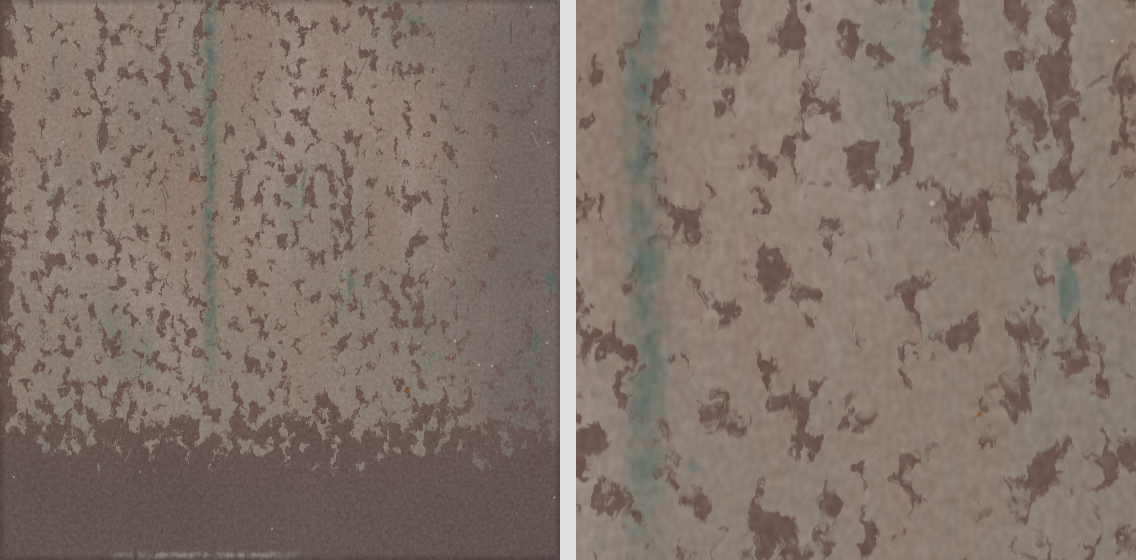
Left, the full canvas; right, a detail of the centre.
Give the GLSL for this texture, as a three.js fragment shader.

```glsl
// Weathered metal sheet: flaking pinkish patina over brown, with verdigris runs and a bare lower band.
varying vec2 vUv;

const vec3 WARM_PATINA = vec3(0.555, 0.475, 0.430);
const vec3 COOL_PATINA = vec3(0.510, 0.490, 0.450);
const vec3 PALE_PATINA = vec3(0.610, 0.545, 0.510);
const vec3 SHADE_GREY = vec3(0.415, 0.375, 0.360);
const vec3 BARE_BROWN = vec3(0.365, 0.312, 0.303);
const vec3 RUST_BROWN = vec3(0.400, 0.312, 0.285);
const vec3 VERDIGRIS = vec3(0.330, 0.405, 0.375);
const vec3 PALE_SCUFF = vec3(0.560, 0.560, 0.520);
const vec3 DUST = vec3(0.740, 0.710, 0.660);
const vec3 ORANGE_RUST = vec3(0.560, 0.300, 0.150);
const vec2 FLAKE_SCALE = vec2(46.0, 27.0);
const vec2 STREAK_SCALE = vec2(17.0, 1.8);
const float FLAKE_BIAS = -0.27;
const float FLAKE_SOFTNESS = 0.13;
const float BAND_LOW = 0.06;
const float BAND_HIGH = 0.32;
const float GRAIN = 0.045;
const int SCRATCHES = 9;

vec2 hash2(vec2 p) {
  vec3 q = fract(vec3(p.xyx) * vec3(0.1031, 0.1030, 0.0973));
  q += dot(q, q.yzx + 33.33);
  return fract((q.xx + q.yz) * q.zy);
}

vec2 gradientAt(vec2 cell) {
  float angle = 6.2832 * hash2(cell + 71.0).x;
  return vec2(cos(angle), sin(angle));
}

float noise(vec2 p) {
  vec2 i = floor(p);
  vec2 f = p - i;
  vec2 u = f * f * f * (f * (f * 6.0 - 15.0) + 10.0);
  vec2 e = vec2(1.0, 0.0);
  float low = mix(dot(gradientAt(i), f), dot(gradientAt(i + e), f - e), u.x);
  float high = mix(dot(gradientAt(i + e.yx), f - e.yx), dot(gradientAt(i + 1.0), f - 1.0), u.x);
  return mix(low, high, u.y);
}

float fbm(vec2 p) {
  float sum = 0.0;
  float gain = 1.0;
  for (int i = 0; i < 4; i++) {
    sum += gain * noise(p);
    p = p * 2.03 + vec2(17.3, 9.1);
    gain *= 0.55;
  }
  return sum;
}

// Sparse round dots, one at most in each grid cell
float specks(vec2 p, float cells, float share, float radius) {
  vec2 cell = floor(p * cells);
  vec2 pick = hash2(cell + cells);
  vec2 centre = 0.25 + 0.5 * hash2(cell + 13.0);
  float size = radius * cells * (0.5 + pick.y);
  float d = length(fract(p * cells) - centre);
  return step(pick.x, share) * (1.0 - smoothstep(0.4 * size, 1.3 * size, d));
}

float segmentDistance(vec2 p, vec2 a, vec2 b) {
  vec2 ab = b - a;
  return length(p - a - ab * clamp(dot(p - a, ab) / dot(ab, ab), 0.0, 1.0));
}

// Soft vertical run of the given centre and width
float run(float x, float centre, float width) {
  float t = (x - centre) / width;
  return exp(-t * t);
}

void main() {
  vec2 p = vUv;
  float clouds = fbm(p * vec2(4.5, 3.2) + 5.0);
  float streaks = fbm(p * STREAK_SCALE + 31.0);
  float mottle = fbm(p * vec2(75.0, 48.0) + 11.0);
  float shade = smoothstep(0.70, 0.96, p.x + 0.10 * clouds);
  float lowerZone = 1.0 - smoothstep(0.22, 0.52, p.y + 0.08 * clouds);

  // Patina: warm and cool clouds, paler up the middle, greyer to the right
  float cool = 0.35 + 0.8 * clouds + 0.5 * streaks + 0.35 * mottle + 0.35 * lowerZone;
  vec3 color = mix(WARM_PATINA, COOL_PATINA, clamp(cool, 0.0, 1.0));
  float pale = 0.30 + 0.8 * noise(p * vec2(5.0, 3.0) + 47.0) + 0.4 * streaks + 0.3 * mottle;
  color = mix(color, PALE_PATINA, clamp(pale, 0.0, 0.9) * (1.0 - 0.6 * lowerZone));
  color = mix(color, SHADE_GREY, 0.78 * shade);

  // Verdigris: one long run, faint tints and small dark flecks
  float wobble = 0.008 * noise(vec2(p.y * 6.0, 3.0));
  float mainRun = run(p.x + wobble, 0.375, 0.011) * smoothstep(0.25, 0.45, p.y);
  float tint = mainRun * clamp(0.55 + 0.6 * mottle, 0.0, 0.8);
  tint += 0.35 * smoothstep(0.15, 0.7, noise(p * vec2(8.0, 4.0) + 83.0) + 0.3 * streaks);
  float fleck = noise(p * vec2(36.0, 15.0) + 59.0) + 0.3 * clouds + 0.15 * mottle;
  tint += 0.6 * smoothstep(0.50, 0.68, fleck);
  color = mix(color, VERDIGRIS, clamp(tint, 0.0, 0.8));

  // Flaked spots, merging into the bare band below and along the left edge
  float band = smoothstep(BAND_LOW, BAND_HIGH, p.y + 0.06 * clouds + 0.03 * streaks);
  float bias = mix(0.95, FLAKE_BIAS, band) + 0.22 * streaks + 0.15 * clouds;
  bias += 0.5 * (1.0 - smoothstep(0.0, 0.045, p.x)) - 0.16 * shade * band;
  float flakes = fbm(p * FLAKE_SCALE + 0.5 * vec2(mottle, streaks));
  float bare = smoothstep(-FLAKE_SOFTNESS, FLAKE_SOFTNESS, flakes + bias);
  vec3 bareColor = mix(BARE_BROWN, RUST_BROWN, band) + 0.018 * clouds + 0.012 * mottle;
  color = mix(color, bareColor, bare * (0.88 - 0.25 * shade * band));

  // Fine scratches, dark and pale by turns
  for (int i = 0; i < SCRATCHES; i++) {
    vec2 start = hash2(vec2(float(i), 7.0));
    vec2 reach = (hash2(vec2(float(i), 19.0)) - 0.5) * vec2(0.06, 0.11);
    float d = segmentDistance(p + 0.003 * noise(p * 30.0), start, start + reach);
    vec3 ink = mod(float(i), 3.0) < 2.0 ? VERDIGRIS * 0.8 : PALE_SCUFF;
    color = mix(color, ink, 0.45 * (1.0 - smoothstep(0.0004, 0.0022, d)));
  }

  // Scuffed lower rim, dust, rust dots, grain and darker borders
  float rim = run(p.y, 0.008, 0.006) * smoothstep(0.18, 0.24, p.x) * (1.0 - smoothstep(0.48, 0.56, p.x));
  color = mix(color, PALE_SCUFF, rim * clamp(0.55 + mottle, 0.0, 0.8));
  color = mix(color, DUST, 0.7 * specks(p, 30.0, 0.03 + 0.06 * shade, 0.0016));
  color = mix(color, ORANGE_RUST, 0.7 * specks(p + 0.37, 13.0, 0.05, 0.003));
  color += GRAIN * (noise(p * vec2(230.0, 170.0)) + 0.7 * noise(p * 110.0));
  vec2 border = min(p, 1.0 - p);
  color *= 0.86 + 0.14 * smoothstep(0.0, 0.012, min(border.x, border.y));
  gl_FragColor = vec4(color, 1.0);
}
```
